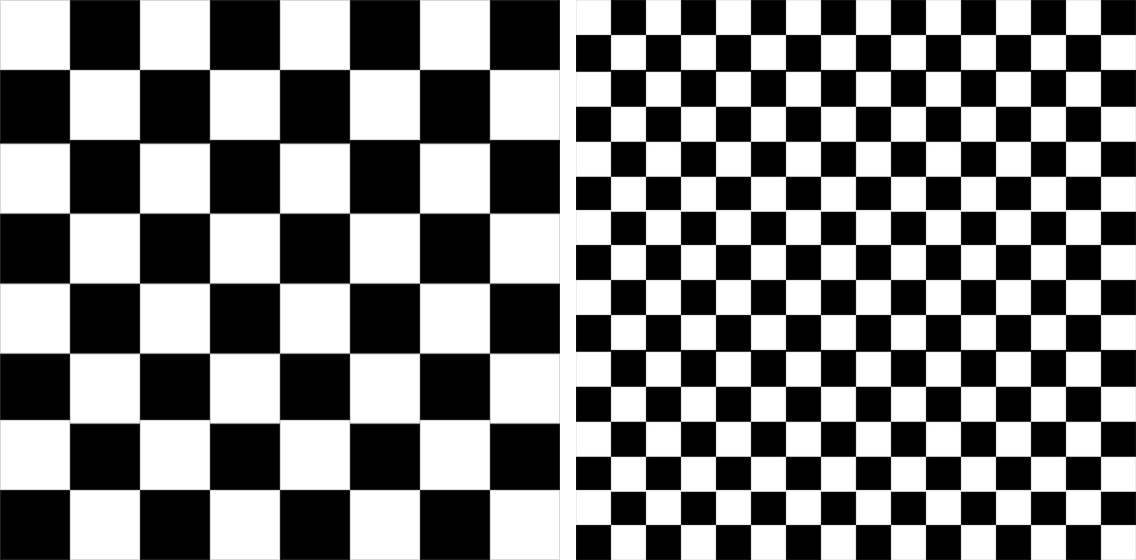
Left: one tile. Right: repeated 2 by 2.
Write a WebGL 2 fragment shader that draws this pattern.

```glsl
#version 300 es
precision highp float;
// Black and white checkerboard, eight by eight, with finely outlined white squares.
// Each row is a periodic box distance; the middle four rows sit slightly low,
// which leaves a thin black band above them and a thin white overlap below.

uniform vec2 u_resolution;
out vec4 fragColor;

// Smoothed coverage of the region where distance is negative
float cover(float distance, float pixel) {
    return clamp(0.5 - distance / pixel, 0.0, 1.0);
}

// Distance between two coordinates on a loop of the given length
float wrappedDistance(float a, float b, float period) {
    return abs(mod(a - b + 0.5 * period, period) - 0.5 * period);
}

// Black ground, dark outer rim, light grey outline, white fill
float squareShade(float edge, float pixel) {
    return 0.15 * cover(edge - 0.012, pixel)
         + 0.69 * cover(edge, pixel)
         + 0.16 * cover(edge + 0.0135, pixel);
}

void main() {
    // Cell units, with y counted down from the top
    vec2 uv = gl_FragCoord.xy / u_resolution;
    vec2 cell = 8.0 * vec2(uv.x, 1.0 - uv.y);
    float pixel = 8.0 / min(u_resolution.x, u_resolution.y);

    float shade = 0.0;
    for (int i = 0; i < 8; i++) {
        float row = float(i);
        float drop = (i >= 2 && i <= 5) ? 0.052 : 0.0;

        // White squares fill every second column, alternating by row
        float dx = wrappedDistance(cell.x, row + 0.5, 2.0);
        float dy = wrappedDistance(cell.y, row + 0.5 + drop, 8.0);
        shade = max(shade, squareShade(max(dx, dy) - 0.5, pixel));
    }

    fragColor = vec4(vec3(shade), 1.0);
}
```
